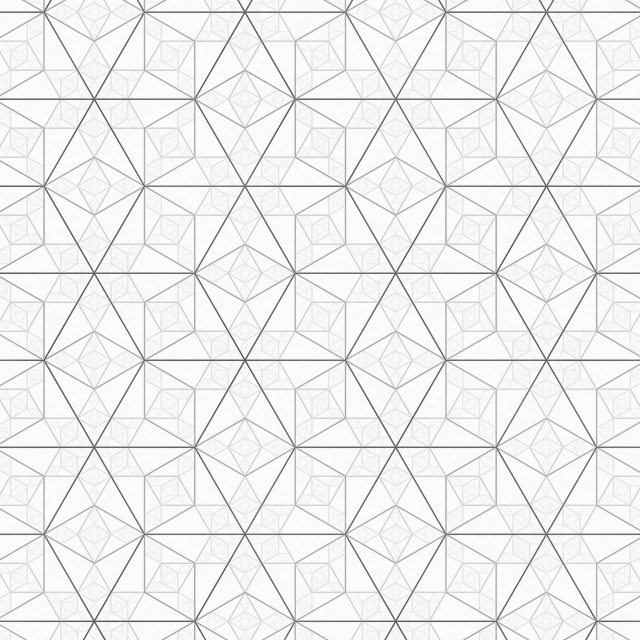
This pattern is drawn by a three.js fragment shader. Its source:

```glsl
#define UNIT 0.0785
#define HUB vec2(0.1473, 0.8450)
#define LINE_REACH 0.0022
#define LINE_INK 0.62
#define INK_FALLOFF 1.2
#define WEAR 0.22
#define GRAIN 0.012
#define PAPER 0.982
#define LEVELS 5

varying vec2 vUv;

const float ROOT3 = 1.7320508;
const float SECTOR = 1.0471976;

float hash(vec2 p) {
  p = fract(p * vec2(0.1031, 0.1137));
  p += dot(p, p.yx + 33.33);
  return fract((p.x + p.y) * p.x * 17.0);
}

float noise(vec2 p) {
  vec2 i = floor(p), f = fract(p);
  f = f * f * (3.0 - 2.0 * f);
  return mix(mix(hash(i), hash(i + vec2(1.0, 0.0)), f.x),
             mix(hash(i + vec2(0.0, 1.0)), hash(i + 1.0), f.x), f.y);
}

// Rhombus with half-diagonals 1 and ROOT3: distance to its outline
float rhombusEdge(vec2 p) {
  vec2 side = vec2(-0.5, 0.5 * ROOT3);
  vec2 fromCorner = abs(p) - vec2(1.0, 0.0);
  return length(fromCorner - side * clamp(dot(fromCorner, side), 0.0, 2.0));
}

bool insideRhombus(vec2 p) {
  p = abs(p);
  return ROOT3 * p.x + p.y < ROOT3;
}

// Smaller rhombi are drawn fainter
float outline(vec2 p, float scale) {
  float d = rhombusEdge(p) * scale * UNIT;
  return LINE_INK * pow(scale, INK_FALLOFF) * (1.0 - smoothstep(0.0, LINE_REACH, d));
}

// Offset from the nearest six-way hub, turned so the rhombus axis points up
vec2 rhombusCoords(vec2 p) {
  vec2 cell = vec2(6.0, 2.0 * ROOT3);
  vec2 a = mod(p + 0.5 * cell, cell) - 0.5 * cell;
  vec2 b = mod(p, cell) - 0.5 * cell;
  vec2 v = dot(a, a) < dot(b, b) ? a : b;
  float axis = (floor(atan(v.y, v.x) / SECTOR) + 0.5) * SECTOR;
  vec2 up = vec2(cos(axis), sin(axis));
  return vec2(dot(v, vec2(up.y, -up.x)), dot(v, up) - ROOT3);
}

// Each rhombus holds a turned one in the middle and one at either tip
float nestedRhombi(vec2 p) {
  float scale = 1.0;
  float ink = outline(p, scale);
  for (int i = 0; i < LEVELS; i++) {
    p = abs(p);
    vec2 middle = p.yx * ROOT3;
    vec2 tip = (p - vec2(0.0, 2.0 / ROOT3)) * 3.0;
    ink = max(ink, max(outline(middle, scale / ROOT3), outline(tip, scale / 3.0)));
    if (insideRhombus(middle)) {
      p = middle;
      scale /= ROOT3;
    } else if (insideRhombus(tip)) {
      p = tip;
      scale /= 3.0;
    } else {
      break;
    }
  }
  return ink;
}

void main() {
  float ink = nestedRhombi(rhombusCoords((vUv - HUB) / UNIT));

  // Uneven pressure along the lines, faint paper grain
  ink *= 1.0 + WEAR * (noise(vUv * 11.0) - 0.5);
  float paper = PAPER + GRAIN * (noise(vUv * 300.0) - 0.5);
  gl_FragColor = vec4(vec3(paper * (1.0 - ink)), 1.0);
}
```
